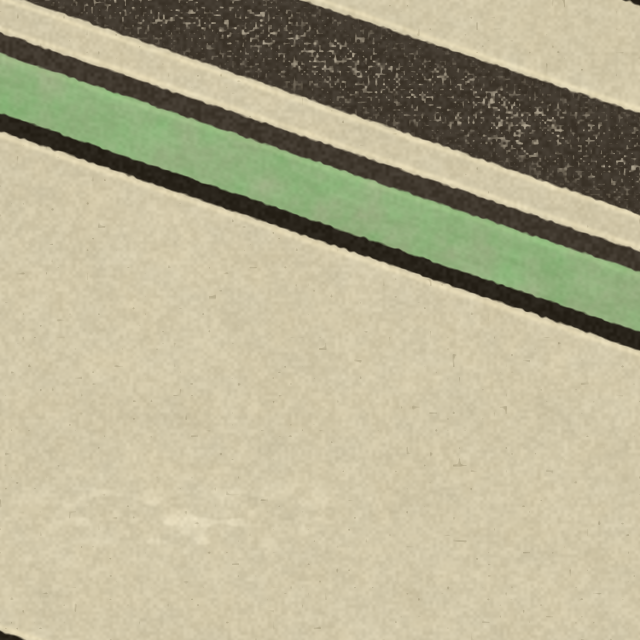
Reproduce this texture procedurally as a WebGL 1 fragment shader.

```glsl
precision highp float;
// Grainy cream paper crossed by slanted dark bands and one green stripe.
uniform vec2 u_resolution;

const float SLOPE = 0.342;
const vec3 CREAM = vec3(0.82, 0.78, 0.66);
const vec3 GREEN = vec3(0.57, 0.69, 0.49);
const vec3 CHARCOAL = vec3(0.25, 0.22, 0.18);
const vec3 INK = vec3(0.155, 0.135, 0.10);

float hash(vec2 p) {
  vec3 q = fract(vec3(p.xyx) * 0.1031);
  q += dot(q, q.yzx + 33.33);
  return fract((q.x + q.y) * q.z);
}

float valueNoise(vec2 p) {
  vec2 cell = floor(p);
  vec2 f = fract(p);
  f = f * f * (3.0 - 2.0 * f);
  float low = mix(hash(cell), hash(cell + vec2(1.0, 0.0)), f.x);
  float high = mix(hash(cell + vec2(0.0, 1.0)), hash(cell + vec2(1.0, 1.0)), f.x);
  return mix(low, high, f.y);
}

// Four octaves, centred on zero.
float fbm(vec2 p) {
  float sum = 0.0;
  float amplitude = 0.5;
  for (int i = 0; i < 4; i++) {
    sum += amplitude * (valueNoise(p) - 0.5);
    p = p * 2.03 + 17.3;
    amplitude *= 0.55;
  }
  return sum;
}

// Coverage of the strip between two depths.
float band(float depth, float top, float bottom, float soft) {
  return smoothstep(top - soft, top + soft, depth)
       * (1.0 - smoothstep(bottom - soft, bottom + soft, depth));
}

// Soft bright line beside a dark edge.
float rim(float depth, float center) {
  float d = (depth - center) / 0.0045;
  return exp(-d * d);
}

// Bright flecks inside the wide band, denser toward its middle.
float flecks(vec2 uv, float depth) {
  float middle = band(depth, -0.135, -0.035, 0.03);
  float fine = valueNoise(uv * 250.0);
  float clump = valueNoise(uv * 95.0 + 8.0);
  return smoothstep(0.56, 1.0, fine * 0.75 + clump * 0.3) * mix(0.25, 1.0, middle);
}

vec3 paper(vec2 uv, float depth) {
  float mottling = fbm(uv * 14.0);
  float grain = valueNoise(uv * 190.0) - 0.5;
  float fiber = valueNoise(uv * 95.0 + 31.0) - 0.5;
  vec3 color = CREAM + 0.035 * mottling + 0.055 * grain + 0.035 * fiber;
  color += vec3(0.01, 0.0, -0.015) * fbm(uv * 30.0 + 4.0);
  // Pale worn streaks low on the sheet.
  vec2 worn = (uv - vec2(0.29, 0.19)) / vec2(0.22, 0.055);
  float wear = exp(-dot(worn, worn));
  color += 0.07 * wear * smoothstep(0.5, 0.85, valueNoise(uv * vec2(38.0, 65.0)));
  // Sparse dark pits.
  color -= 0.10 * smoothstep(0.92, 1.0, valueNoise(uv * 110.0 + 63.0));
  float edges = rim(depth, -0.171) + rim(depth, -0.003)
              + rim(depth, 0.044) + rim(depth, 0.212) + rim(depth, 0.979);
  return color + vec3(0.07, 0.065, 0.05) * edges;
}

vec3 greenStripe(vec2 uv, float depth) {
  vec2 along = vec2(uv.x - SLOPE * depth, depth);
  float brush = fbm(along * vec2(16.0, 65.0));
  float tint = fbm(uv * 24.0 + 9.0);
  float grain = valueNoise(uv * 170.0) - 0.5;
  vec3 color = GREEN + 0.07 * brush + 0.04 * grain;
  color += vec3(0.10, -0.03, 0.06) * tint;
  return color + vec3(0.035, 0.04, 0.025) * rim(depth, 0.089);
}

void main() {
  vec2 uv = gl_FragCoord.xy / u_resolution;
  float pixel = 1.0 / min(u_resolution.x, u_resolution.y);
  float soft = max(0.0022, pixel);

  // Depth grows downward across the slanted bands, with slightly ragged edges.
  float depth = 1.0 - uv.y - SLOPE * uv.x;
  float edge = depth + 0.0035 * (valueNoise(uv * 130.0 + 5.0) - 0.5);
  float grain = valueNoise(uv * 180.0 + 12.0) - 0.5;

  vec3 color = paper(uv, depth);
  color = mix(color, greenStripe(uv, depth), band(edge, 0.080, 0.180, soft));

  // Wide speckled band.
  vec3 speckled = CHARCOAL + 0.07 * grain + vec3(0.42, 0.41, 0.37) * flecks(uv, depth);
  float wideTop = -0.163 + 0.006 * (0.75 - uv.x);
  float wideBottom = -0.013 + 0.006 * uv.x;
  color = mix(color, speckled, band(edge, wideTop, wideBottom, soft));

  // Outlines above and below the green stripe.
  vec3 upperInk = CHARCOAL + 0.08 * grain;
  vec3 lowerInk = INK + 0.06 * grain;
  color = mix(color, upperInk, band(edge, 0.051, 0.083, soft));
  color = mix(color, lowerInk, band(edge, 0.177, 0.205, soft));

  // Bands clipped by the opposite corners.
  float corners = 1.0 - band(edge, -0.334, 0.986, soft);
  color = mix(color, lowerInk, corners);

  gl_FragColor = vec4(clamp(color, 0.0, 1.0), 1.0);
}
```
